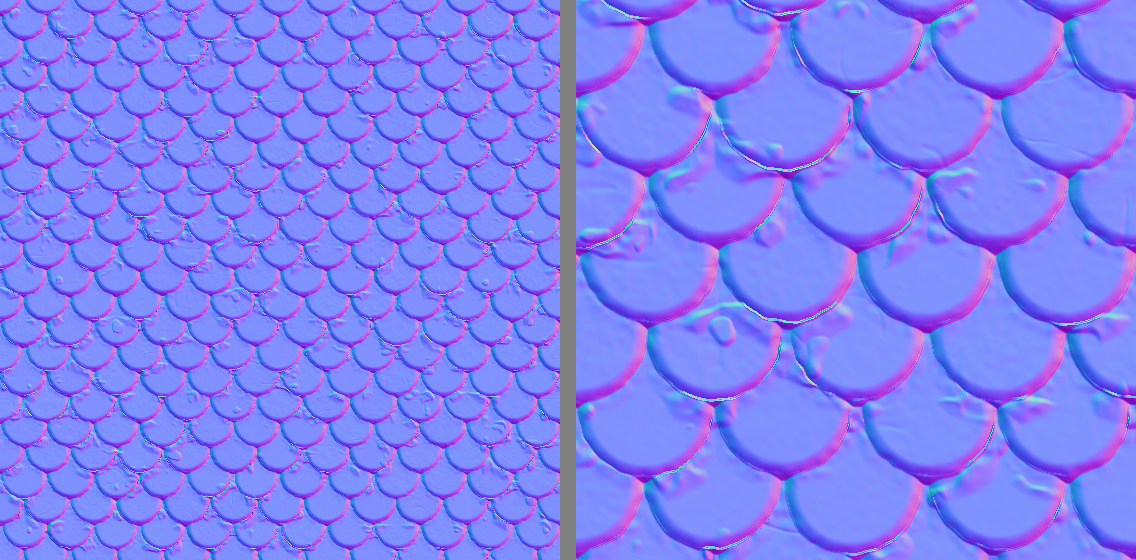
Left: the whole. Right: its middle third, enlarged.
A three.js fragment shader for this texture map:

```glsl
// Tangent-space normal map of overlapping rounded scales, 12 across by 22 rows.
// Each scale is a tilted slab with a rounded rim; the highest slab wins. Grit,
// chips and scratches are added to the height, whose slope gives the normal.
varying vec2 vUv;

const vec2 GRID = vec2(12.0, 22.0);     // scales across, rows up
const float TIP_PHASE = 0.45;           // height of the tips within a row
const float RADIUS = 0.0396;            // rounded end of a scale
const float TILT = 0.14;                // slope of a scale towards its tip
const float RIM_WIDTH = 0.0075;
const float RIM_DROP = 0.0050;
const float RAGGED = 0.0016;            // unevenness of the rims
const float SIZE_VARIATION = 0.05;
const float SHIFT_VARIATION = 0.0035;
const float LEAN_VARIATION = 0.10;
const float TILT_VARIATION = 0.035;
const float ROUGHNESS = 0.00032;
const float GRIT_HEIGHT = 0.0019;
const float CHUNK_HEIGHT = 0.0024;
const float SCRATCH_DEPTH = 0.00035;
const float SLOPE_STEP = 0.0008;        // sampling distance for the slope

float hash(vec2 p) {
  return fract(sin(dot(p, vec2(127.1, 311.7))) * 43758.5453);
}

vec2 hash2(vec2 p) {
  return vec2(hash(p), hash(p + 37.3));
}

// Value noise that tiles over the canvas; freq is a whole number of cells.
float noise(vec2 uv, float freq) {
  vec2 p = uv * freq;
  vec2 cell = floor(p);
  vec2 f = p - cell;
  f = f * f * (3.0 - 2.0 * f);
  vec2 a = mod(cell, freq);
  vec2 b = mod(cell + 1.0, freq);
  return mix(mix(hash(a), hash(vec2(b.x, a.y)), f.x),
             mix(hash(vec2(a.x, b.y)), hash(b), f.x), f.y);
}

// Signed distance to a scale: round below, straight sides above; q starts at the tip.
float scaleDistance(vec2 q, float radius) {
  return length(vec2(q.x, min(q.y - radius, 0.0))) - radius;
}

// Thin wandering lines where the noise crosses its middle value.
float scratches(vec2 uv) {
  float line = 1.0 - smoothstep(0.0, 0.05, abs(noise(uv, 27.0) - 0.5));
  return line * smoothstep(0.5, 0.7, noise(uv + 0.37, 41.0));
}

float height(vec2 uv) {
  float ragged = (noise(uv, 150.0) - 0.5) * RAGGED;
  float topRow = floor(uv.y * GRID.y - TIP_PHASE) + 1.0;
  float surface = -1.0;
  float crevice = 1.0;       // distance to the rims lying above this point
  float covered = 0.0;
  vec2 owner = vec2(0.0);

  // Scales from the upper rows down, two neighbours in each row
  for (int i = 0; i < 4; i++) {
    float row = topRow - float(i);
    float stagger = 0.5 * (1.0 - mod(row, 2.0));
    float column = floor(uv.x * GRID.x - stagger);
    for (int j = 0; j < 2; j++) {
      vec2 id = vec2(column + float(j), row);
      vec2 key = mod(id, GRID);
      vec2 rndA = hash2(key + 3.1) - 0.5;
      vec2 rndB = hash2(key + 71.7) - 0.5;
      vec2 tip = (id + vec2(stagger, TIP_PHASE)) / GRID;
      vec2 q = uv - tip - rndA * SHIFT_VARIATION;
      vec2 slope = vec2(0.0, -TILT) + rndB * TILT_VARIATION;
      float level = dot(q, slope);
      q.x += (q.y - RADIUS) * rndB.x * LEAN_VARIATION;
      float d = scaleDistance(q, RADIUS * (1.0 + rndB.y * SIZE_VARIATION));
      d += ragged * smoothstep(-RIM_WIDTH, 0.0, d);
      float rim = max(d / RIM_WIDTH + 1.0, 0.0);
      level -= RIM_DROP * rim * rim;
      if (level > surface) {
        surface = level;
        owner = key;
      }
      if (d < 0.0) covered = 1.0;
      if (covered < 0.5) crevice = min(crevice, d);
    }
  }

  // Worn face: each scale has its own roughness and scratches
  float wear = hash(owner + 19.9);
  vec2 local = uv + hash2(owner + 5.7);
  float grain = noise(local, 210.0) + 1.2 * noise(local, 83.0);
  surface += ROUGHNESS * mix(0.15, 1.0, wear) * grain;
  surface -= SCRATCH_DEPTH * smoothstep(0.1, 0.8, wear) * scratches(local);

  // Crust and broken chunks caught under the rims, with a few loose chips
  float patches = noise(uv, 38.0);
  float crust = (1.0 - smoothstep(0.001, 0.011, crevice)) * mix(0.3, 1.0, patches);
  surface += GRIT_HEIGHT * crust * noise(uv, 190.0);
  float lump = patches + 0.3 * (noise(uv, 97.0) - 0.5);
  float chunk = smoothstep(0.62, 0.78, lump) * (1.0 - smoothstep(0.006, 0.017, crevice));
  chunk = max(chunk, 0.7 * smoothstep(0.93, 1.03, lump));
  surface += CHUNK_HEIGHT * chunk * (0.6 + 0.8 * noise(uv, 125.0));
  return surface;
}

void main() {
  vec2 e = vec2(SLOPE_STEP, 0.0);
  vec2 slope = vec2(height(vUv + e.xy) - height(vUv - e.xy),
                    height(vUv + e.yx) - height(vUv - e.yx)) / (2.0 * SLOPE_STEP);
  vec3 normal = normalize(vec3(-slope, 1.0));
  gl_FragColor = vec4(normal * 0.5 + 0.5, 1.0);
}
```
